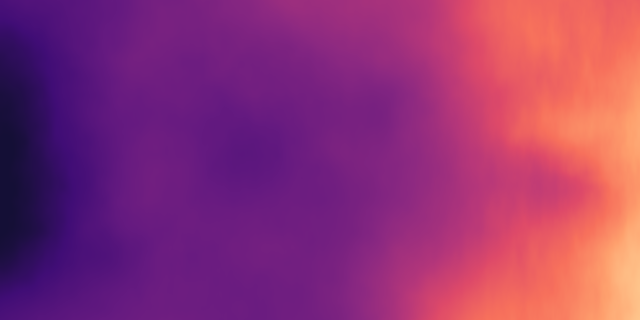
This background is drawn by a WebGL 1 fragment shader. Its source:

```glsl
precision highp float;
// Soft cloudy heat field: a left-to-right ramp shaped by broad gaussian
// swells and dips, roughened by warped value noise, then coloured through
// a night-to-peach palette.

uniform vec2 u_resolution;

// Palette stops, one for each tenth of heat from 0.1 to 0.9
const vec3 NIGHT = vec3(0.08, 0.06, 0.21);
const vec3 INDIGO = vec3(0.25, 0.05, 0.46);
const vec3 PURPLE = vec3(0.39, 0.10, 0.50);
const vec3 PLUM = vec3(0.55, 0.16, 0.506);
const vec3 MAGENTA = vec3(0.716, 0.215, 0.475);
const vec3 ROSE = vec3(0.87, 0.288, 0.41);
const vec3 CORAL = vec3(0.967, 0.44, 0.36);
const vec3 APRICOT = vec3(0.995, 0.624, 0.427);
const vec3 PEACH = vec3(0.996, 0.80, 0.57);

const float BASE_HEAT = 0.095;
const float LEFT_RISE = 0.23;
const float RIGHT_RISE = 0.46;
const float WARP = 0.05;
const float CLOUD_SCALE = 5.0;
const float CLOUD_AMOUNT = 0.05;
const vec2 STREAK_SCALE = vec2(30.0, 9.0);
const float STREAK_AMOUNT = 0.05;

float hash(vec2 p) {
  return fract(sin(dot(p, vec2(127.1, 311.7))) * 43758.545);
}

float valueNoise(vec2 p) {
  vec2 cell = floor(p);
  vec2 f = fract(p);
  f = f * f * (3.0 - 2.0 * f);
  float low = mix(hash(cell), hash(cell + vec2(1.0, 0.0)), f.x);
  float high = mix(hash(cell + vec2(0.0, 1.0)), hash(cell + 1.0), f.x);
  return mix(low, high, f.y);
}

// Layered noise centred on zero
float fbm(vec2 p) {
  float sum = 0.0;
  float amplitude = 0.5;
  for (int i = 0; i < 4; i++) {
    sum += amplitude * (valueNoise(p) - 0.5);
    p = p * 2.03 + 17.3;
    amplitude *= 0.5;
  }
  return sum;
}

float swell(vec2 p, vec2 center, vec2 radius) {
  vec2 d = (p - center) / radius;
  return exp(-dot(d, d));
}

float heatField(vec2 p) {
  float heat = BASE_HEAT + LEFT_RISE * smoothstep(-0.03, 0.25, p.x)
    + RIGHT_RISE * smoothstep(0.48, 1.1, p.x);

  // Left corners around the dark hollow
  heat += 0.13 * swell(p, vec2(0.0, 1.06), vec2(0.13, 0.24));
  heat += 0.15 * swell(p, vec2(0.0, -0.05), vec2(0.14, 0.18));
  heat -= 0.04 * swell(p, vec2(0.19, 0.20), vec2(0.05, 0.11));

  // Upper glow and cool pockets in the middle
  heat += 0.11 * swell(p, vec2(0.50, 1.03), vec2(0.17, 0.24));
  heat -= 0.05 * swell(p, vec2(0.40, 0.53), vec2(0.07, 0.15));
  heat -= 0.03 * swell(p, vec2(0.61, 0.66), vec2(0.06, 0.10));
  heat += 0.02 * swell(p, vec2(0.52, 0.55), vec2(0.05, 0.08));

  // Warm banks on the right
  heat += 0.12 * swell(p, vec2(0.78, 0.93), vec2(0.11, 0.26));
  heat += 0.18 * swell(p, vec2(0.73, -0.04), vec2(0.16, 0.24));
  heat += 0.13 * swell(p, vec2(1.02, 0.05), vec2(0.11, 0.33));
  heat += 0.09 * swell(p, vec2(0.87, 0.60), vec2(0.08, 0.08));
  heat += 0.05 * swell(p, vec2(1.0, 0.60), vec2(0.06, 0.20));

  // Cool corner and the rose finger reaching right
  heat -= 0.10 * swell(p, vec2(1.0, 1.05), vec2(0.09, 0.24));
  vec2 finger = p + vec2(0.0, 0.35 * (p.x - 0.88));
  heat -= 0.11 * swell(finger, vec2(0.88, 0.41), vec2(0.085, 0.11));
  return heat;
}

vec3 palette(float heat) {
  float s = heat * 10.0;
  vec3 c = mix(NIGHT, INDIGO, clamp(s - 1.0, 0.0, 1.0));
  c = mix(c, PURPLE, clamp(s - 2.0, 0.0, 1.0));
  c = mix(c, PLUM, clamp(s - 3.0, 0.0, 1.0));
  c = mix(c, MAGENTA, clamp(s - 4.0, 0.0, 1.0));
  c = mix(c, ROSE, clamp(s - 5.0, 0.0, 1.0));
  c = mix(c, CORAL, clamp(s - 6.0, 0.0, 1.0));
  c = mix(c, APRICOT, clamp(s - 7.0, 0.0, 1.0));
  return mix(c, PEACH, clamp(s - 8.0, 0.0, 1.0));
}

void main() {
  vec2 uv = gl_FragCoord.xy / u_resolution;
  vec2 p = uv * vec2(2.0, 1.0);

  // Ragged cloud edges
  vec2 cloud = vec2(fbm(p * CLOUD_SCALE), fbm(p * CLOUD_SCALE + 41.7));
  float heat = heatField(uv + WARP * cloud) + CLOUD_AMOUNT * cloud.y;

  // Fine upright streaks, strongest on the warm side
  float streak = fbm(p * STREAK_SCALE);
  heat += STREAK_AMOUNT * streak * mix(0.2, 1.0, smoothstep(0.6, 0.9, uv.x));

  gl_FragColor = vec4(palette(heat), 1.0);
}
```
